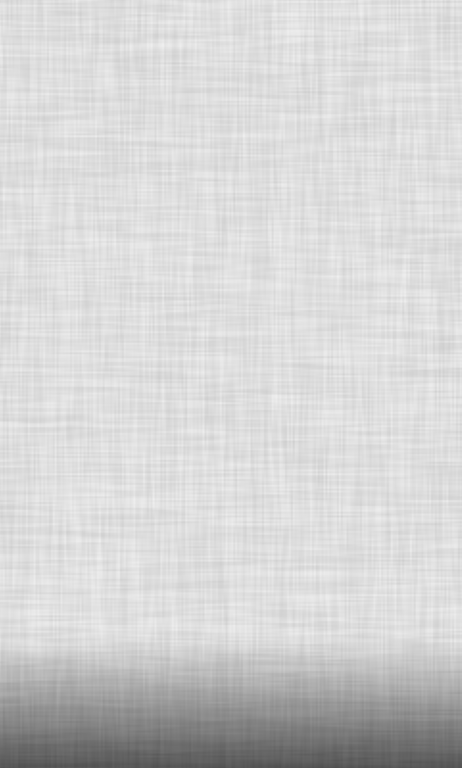
Give the GLSL for this texture, as a WebGL 2 fragment shader.

```glsl
#version 300 es
precision highp float;
// Pale grey linen with fine crossed threads, fading to a dark band at the foot.

uniform vec2 u_resolution;
out vec4 fragColor;

float hash(vec2 p) {
    vec3 q = fract(vec3(p.xyx) * 0.1031);
    q += dot(q, q.yzx + 33.33);
    return fract((q.x + q.y) * q.z);
}

// One thread: smooth random tone along its length, with its own offset.
float thread(float id, float along, float seed) {
    float s = along + 17.0 * hash(vec2(id, seed));
    float cell = floor(s);
    float t = smoothstep(0.0, 1.0, s - cell);
    return mix(hash(vec2(id + seed, cell)), hash(vec2(id + seed, cell + 1.0)), t) - 0.5;
}

// Parallel threads, blended softly from each to the next.
float threads(float across, float along, float seed) {
    float id = floor(across);
    float t = smoothstep(0.0, 1.0, across - id);
    return mix(thread(id, along, seed), thread(id + 1.0, along, seed), t);
}

// Fine and coarse streaks running in both directions.
float weave(vec2 p) {
    float warp = threads(p.x * 400.0, p.y * 22.0, 11.0)
               + 0.5 * threads(p.x * 170.0, p.y * 9.0, 47.0);
    float weft = threads(p.y * 400.0, p.x * 22.0, 83.0)
               + 0.5 * threads(p.y * 170.0, p.x * 9.0, 131.0);
    return warp + weft;
}

void main() {
    vec2 p = gl_FragCoord.xy / u_resolution.y;

    // Linear shade at the foot, eased into the flat cloth tone.
    float cloth = 0.872;
    float shade = 0.335 + 3.2 * p.y;
    float blend = clamp(0.5 + (cloth - shade) / 0.12, 0.0, 1.0);
    float tone = mix(cloth, shade, blend) - 0.03 * blend * (1.0 - blend);

    // Threads lose contrast in the dark band.
    float fibre = weave(p);
    tone += fibre * 0.052 * mix(0.55, 1.0, smoothstep(0.3, 0.87, tone));

    fragColor = vec4(vec3(clamp(tone, 0.0, 1.0)), 1.0);
}
```
